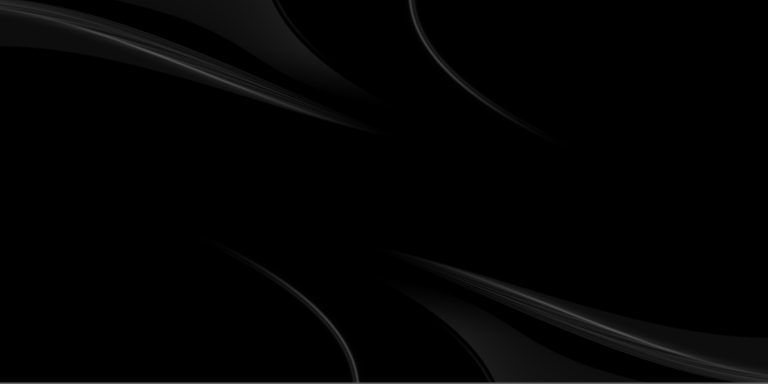
A Shadertoy shader for this background:

```glsl
// Black backdrop with silky grey beams, wings and arcs in point symmetry over a grey base line.

const vec2 CANVAS = vec2(2.0, 1.0);
const vec3 SILVER = vec3(1.0);

// Hash without sine
float hash(float n) {
    n = fract(n * 0.1031);
    n *= n + 33.33;
    return fract(n * (n + n));
}

float noise(float x) {
    float cell = floor(x), f = fract(x);
    return mix(hash(cell), hash(cell + 1.0), f * f * (3.0 - 2.0 * f));
}

// Cubic through four evenly spaced knots, t from 0 to 1
float curve(float t, vec4 k) {
    float s = 3.0 * t;
    float d1 = k.y - k.x;
    float d2 = k.z - 2.0 * k.y + k.x;
    float d3 = k.w - 3.0 * k.z + 3.0 * k.y - k.x;
    return k.x + s * (d1 + (s - 1.0) * (d2 / 2.0 + (s - 2.0) * d3 / 6.0));
}

// Signed distance across a curve whose knots span the given length
float curveDistance(float along, float across, float span, vec4 k) {
    float t = along / span, h = 0.01;
    float slope = (curve(t + h, k) - curve(t - h, k)) / (2.0 * h * span);
    return (across - curve(t, k)) / sqrt(1.0 + slope * slope);
}

float bell(float x, float width) {
    return exp(-x * x / (width * width));
}

float edge(float d, float soft) {
    return smoothstep(-soft, soft, d);
}

// Long tapering beam made of fine streaks
float beam(vec2 p, float pixel) {
    const float SPAN = 1.055;
    const vec4 TOP = vec4(-0.010, 0.074, 0.214, 0.363);
    const vec4 RIDGE = vec4(0.021, 0.121, 0.257, 0.363);
    const vec4 BOTTOM = vec4(0.120, 0.170, 0.271, 0.363);
    float t = p.x / SPAN;
    if (t > 1.0) return 0.0;

    float top = curve(t, TOP), bottom = curve(t, BOTTOM);
    float v = (p.y - top) / max(bottom - top, 0.001);
    float body = edge(p.y - top, pixel) * edge(bottom - p.y, pixel);
    float fade = 1.0 - smoothstep(0.5, 1.0, t);
    float ridge = curveDistance(p.x, p.y, SPAN, RIDGE);

    float streaks = 0.6 * noise(v * 15.0 + t * 3.0) + 0.4 * noise(v * 34.0 - t * 5.0);
    float upper = 1.0 - smoothstep(-0.005, 0.02, ridge);
    float light = body * fade * mix(0.05, 0.02 + 0.11 * streaks, upper);

    // Bright crest with its soft halo
    float crest = 0.05 + 0.14 * bell(t - 0.43, 0.24);
    float tipFade = 1.0 - smoothstep(0.7, 1.0, t);
    light += crest * tipFade * bell(ridge, 0.0035);
    light += 0.05 * tipFade * body * bell(ridge, 0.015);
    light += 0.06 * fade * body * bell(v - 0.12 - 0.3 * t, 0.05);
    return light;
}

// Broad dim wing with a thin rim beside its steep side
float wing(vec2 p, float pixel) {
    const float SPAN = 0.292;
    const vec4 LEFT = vec4(0.300, 0.583, 0.745, 1.040);
    const vec4 RIGHT = vec4(0.708, 0.773, 0.885, 1.055);
    float t = p.y / SPAN;
    if (t > 1.0) return 0.0;

    float left = curveDistance(p.y, p.x, SPAN, LEFT);
    float right = curveDistance(p.y, p.x, SPAN, RIGHT);
    float fill = edge(left, pixel) * edge(-right, pixel);
    float across = clamp(left / max(left - right, 0.001), 0.0, 1.0);
    float fade = 1.0 - smoothstep(0.4, 1.0, t);
    float rim = bell(right - 0.012, 0.0035) * (1.0 - smoothstep(0.1, 0.65, t));
    return fill * fade * mix(0.05, 0.105, across) + 0.07 * rim;
}

// Slender arc that fades as it sweeps away
float arc(vec2 p) {
    const float SPAN = 0.400;
    const vec4 PATH = vec4(1.068, 1.121, 1.264, 1.505);
    float t = p.y / SPAN;
    if (t > 1.0) return 0.0;

    float d = curveDistance(p.y, p.x, SPAN, PATH);
    float fade = 1.0 - smoothstep(0.4, 1.0, t);
    float line = 0.23 * bell(d, 0.0038) + 0.09 * bell(d - 0.009, 0.004);
    return fade * (line + 0.015 * bell(d, 0.014));
}

void mainImage(out vec4 fragColor, in vec2 fragCoord) {
    const float BASE_HEIGHT = 0.0039, BASE_LIGHT = 0.4;
    vec2 p = fragCoord / iResolution.xy;
    float pixel = 1.0 / iResolution.y;
    float base = clamp((BASE_HEIGHT - p.y) / pixel + 0.5, 0.0, 1.0);
    p = vec2(p.x, 1.0 - p.y) * CANVAS;

    // Turn the lower half onto the upper half
    if (p.y > 0.5) p = CANVAS - p;

    float light = beam(p, pixel) + wing(p, pixel) + arc(p);
    fragColor = vec4(SILVER * mix(light, BASE_LIGHT, base), 1.0);
}
```
